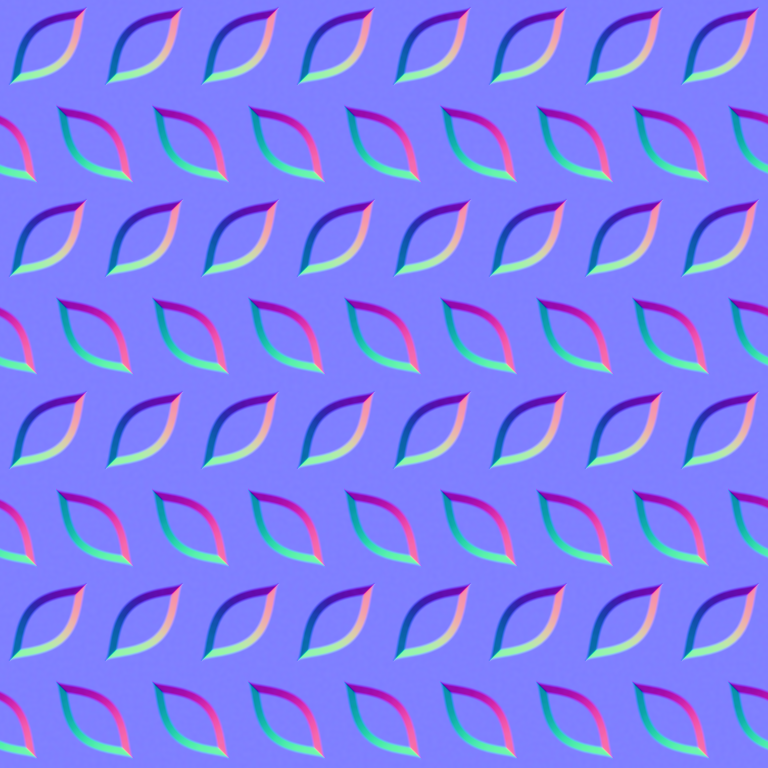
This texture map is drawn by a WebGL 2 fragment shader. Its source:

```glsl
#version 300 es
precision highp float;
// Tangent-space normal map of tread plate: rows of raised leaf-shaped rims, alternately leaning.

#define REPEATS 8.0        // cells across and down (even)
#define HALF_LENGTH 0.56   // leaf half length, in cells
#define HALF_WIDTH 0.26    // leaf half width, in cells
#define TAPER 1.32         // above 1 draws the tips out
#define RIM 0.083          // width of the sloping rim, in cells
#define SOFTNESS 0.02      // blur of the rim edges, in cells
#define TILT 0.94          // sideways part of the normal on the rim
#define RISE_SHIFT vec2(0.0, 0.02)
#define FALL_SHIFT vec2(-0.015, 0.0)
#define GRAIN_CELLS 144.0  // noise lattice cells across the canvas
#define GRAIN 0.028        // strength of the surface grain

uniform vec2 u_resolution;
out vec4 fragColor;

// Random unit vector at a lattice point, wrapped to the period.
vec2 latticeGradient(vec2 cell, float period, uint seed) {
    uvec2 c = uvec2(mod(cell, period));
    uint h = c.x * 1597u + c.y * 51749u + seed * 7919u;
    h = (h ^ (h >> 15)) * 73597u;
    h = (h ^ (h >> 13)) * 91193u;
    h ^= h >> 16;
    float angle = float(h & 1023u) * 6.28319 / 1024.0;
    return vec2(cos(angle), sin(angle));
}

// Gradient noise that tiles with the given period.
float gradientNoise(vec2 p, float period, uint seed) {
    vec2 i = floor(p), f = fract(p);
    vec2 w = f * f * f * (f * (f * 6.0 - 15.0) + 10.0);
    vec2 e = vec2(1.0, 0.0);
    float a = dot(latticeGradient(i, period, seed), f);
    float b = dot(latticeGradient(i + e.xy, period, seed), f - e.xy);
    float c = dot(latticeGradient(i + e.yx, period, seed), f - e.yx);
    float d = dot(latticeGradient(i + e.xx, period, seed), f - e.xx);
    return mix(mix(a, b, w.x), mix(c, d, w.x), w.y);
}

// Outward slope of the rim of a leaf rising to the right, centred on zero.
vec2 leafSlope(vec2 q, float soft) {
    float along = (q.x + q.y) * 0.70711;
    float across = (q.y - q.x) * 0.70711;
    float t = along / HALF_LENGTH;
    float body = max(1.0 - t * t, 0.0001);

    // Outline half width, its derivative, and the depth inside the outline.
    float halfWidth = HALF_WIDTH * pow(body, TAPER);
    float steepness = -2.0 * t * HALF_WIDTH * TAPER / HALF_LENGTH * pow(body, TAPER - 1.0);
    float depth = (halfWidth - abs(across)) / sqrt(1.0 + steepness * steepness);
    depth = min(depth, HALF_LENGTH - abs(along));

    // Rim mask, and outward direction with a slightly rounded crease at the tips.
    float rim = smoothstep(-soft, soft, depth) * (1.0 - smoothstep(RIM - soft, RIM + soft, depth));
    float side = across / sqrt(across * across + 0.25 * soft * soft);
    vec2 outward = normalize(vec2(-steepness, side));
    return rim * vec2(outward.x - outward.y, outward.x + outward.y) * 0.70711;
}

void main() {
    vec2 uv = gl_FragCoord.xy / u_resolution;
    vec2 grid = uv * REPEATS;
    float soft = max(SOFTNESS, REPEATS / min(u_resolution.x, u_resolution.y));

    // Even rows lean left and sit half a cell aside.
    bool falling = mod(floor(grid.y), 2.0) < 0.5;
    if (falling) grid.x += 0.5;
    vec2 q = fract(grid) - 0.5 - (falling ? FALL_SHIFT : RISE_SHIFT);
    float mirror = falling ? -1.0 : 1.0;
    vec2 slope = leafSlope(vec2(q.x * mirror, q.y), soft);
    slope.x *= mirror;

    // Green points down; fine grain roughens the flat metal.
    vec2 grainPoint = uv * GRAIN_CELLS;
    vec2 grain = vec2(gradientNoise(grainPoint, GRAIN_CELLS, 1u),
                      gradientNoise(grainPoint, GRAIN_CELLS, 2u));
    vec2 tilt = TILT * vec2(slope.x, -slope.y) + GRAIN * grain;
    vec3 normal = vec3(tilt, sqrt(max(1.0 - dot(tilt, tilt), 0.0)));

    fragColor = vec4(normal * 0.5 + 0.5, 1.0);
}
```
